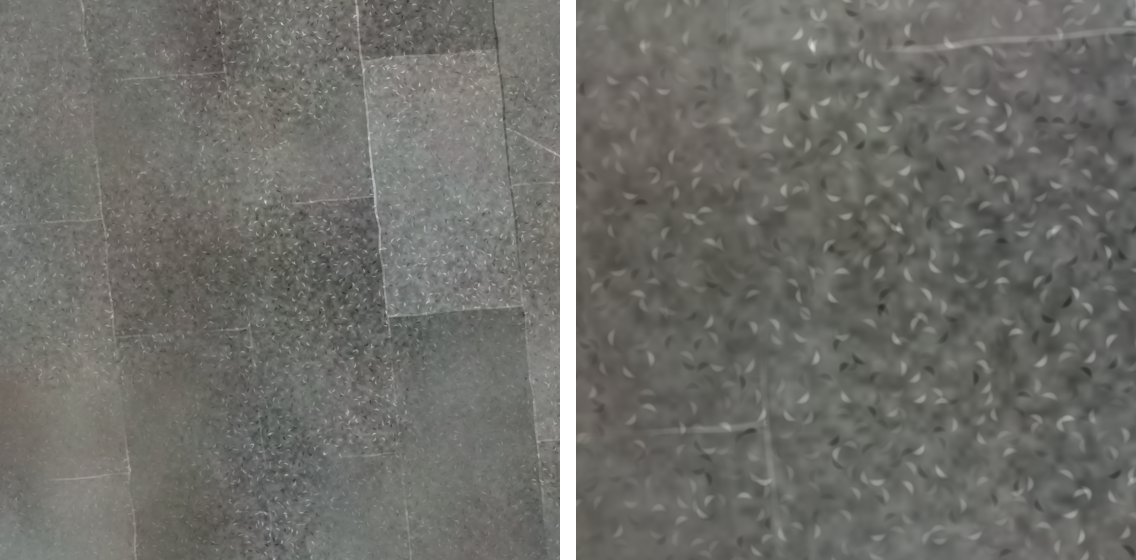
Left, the full canvas; right, a detail of the centre.
Write a WebGL 2 fragment shader that draws this texture.

```glsl
#version 300 es
precision highp float;
// Worn grey stone paving: tilted columns of slabs in running bond.
// Each slab gets a flat tone; cloudy stains, fine grain, curved flakes
// and broken seam lines are layered over it.
uniform vec2 u_resolution;
out vec4 outColor;

const vec2 SLAB_SIZE = vec2(0.245, 0.46);
const vec2 SKEW = vec2(0.10, -0.08);        // lean of the columns and rows
const float ROW_START = 0.135;
const float ROW_SHIFT = 0.245;              // offset of the odd columns
const float COLUMN_TONE[5] = float[5](0.452, 0.412, 0.428, 0.415, 0.478);
const vec2 PALE_SLAB = vec2(3.0, 0.0);
const float PALE_GAIN = 0.105;
const float SLAB_VARIATION = 0.035;
const float STAIN_CONTRAST = 0.20;
const float GRAIN_CONTRAST = 0.09;
const float FLAKE_CONTRAST = 0.15;
const float FLAKE_DENSITY = 85.0;
const float SEAM_WIDTH = 0.0032;
const float EDGE_SOFTNESS = 0.0012;

vec4 hash(vec2 cell, uint seed) {
  uvec4 v = uvec4(uvec2(ivec2(cell) + 4096), seed, 17u);
  v = v * 1664525u + 1013904223u;
  for (int i = 0; i < 2; i++) {
    v.x += v.y * v.w;
    v.y += v.z * v.x;
    v.z += v.x * v.y;
    v.w += v.y * v.z;
    v ^= v >> 16u;
  }
  return vec4(v >> 8u) / 16777216.0;
}

float noise(vec2 p, uint seed) {
  vec2 i = floor(p), f = fract(p);
  f = f * f * (3.0 - 2.0 * f);
  float low = mix(hash(i, seed).x, hash(i + vec2(1, 0), seed).x, f.x);
  float high = mix(hash(i + vec2(0, 1), seed).x, hash(i + 1.0, seed).x, f.x);
  return mix(low, high, f.y);
}

float fbm(vec2 p, uint seed) {
  float sum = 0.0, weight = 0.53;
  for (int i = 0; i < 4; i++) {
    sum += weight * noise(p, seed + uint(i));
    p = mat2(1.6, 1.2, -1.2, 1.6) * p;
    weight *= 0.5;
  }
  return sum;
}

// Slab coordinates: whole part is the slab index, fraction the place in it
vec2 slabCoord(vec2 q) {
  float column = floor(q.x / SLAB_SIZE.x);
  float start = ROW_START + ROW_SHIFT * mod(column, 2.0);
  return vec2(q.x, q.y - start) / SLAB_SIZE;
}

float slabTone(vec2 q) {
  vec2 id = floor(slabCoord(q));
  float tone = COLUMN_TONE[int(clamp(id.x, 0.0, 4.0))];
  return id == PALE_SLAB ? tone + PALE_GAIN
                         : tone + SLAB_VARIATION * (hash(id, 3u).x - 0.5);
}

// Short bent flakes (positive) and pits (negative) in random directions
float flakes(vec2 p) {
  vec2 base = floor(p);
  float sum = 0.0;
  for (int j = -1; j <= 1; j++)
    for (int i = -1; i <= 1; i++) {
      vec2 cell = base + vec2(i, j);
      vec4 r = hash(cell, 40u);
      float c = cos(6.2832 * r.z), s = sin(6.2832 * r.z);
      vec2 d = mat2(c, s, -s, c) * (p - cell - r.xy);
      d.y += 0.8 * d.x * d.x;
      float body = 1.0 - smoothstep(0.25, 1.0, length(d / vec2(0.5, 0.22)));
      sum += body * (1.6 * r.w - 0.6);
    }
  return sum;
}

float line(float dist, float width) {
  return 1.0 - smoothstep(0.2 * width, width, abs(dist));
}

float segmentDistance(vec2 p, vec2 a, vec2 b) {
  vec2 d = b - a;
  return length(p - a - d * clamp(dot(p - a, d) / dot(d, d), 0.0, 1.0));
}

void main() {
  vec2 p = gl_FragCoord.xy / u_resolution.y;
  vec2 q = p + SKEW * p.yx;
  q += 0.005 * (vec2(noise(q * 28.0, 5u), noise(q * 28.0, 6u)) - 0.5);

  // Slab tones, averaged over four taps for soft joints
  float tone = 0.0;
  for (int i = 0; i < 4; i++)
    tone += 0.25 * slabTone(q + EDGE_SOFTNESS * (2.0 * vec2(i % 2, i / 2) - 1.0));
  tone += STAIN_CONTRAST * (fbm(q * vec2(6.0, 4.5), 10u) - 0.5);

  // Seams: light or dark, worn away in places
  vec2 slab = slabCoord(q);
  vec2 nearest = floor(slab + 0.5);
  vec2 gap = (slab - nearest) * SLAB_SIZE;
  float wear = smoothstep(0.35, 0.75, fbm(q * 13.0, 20u));
  float paleEdge = nearest.x == PALE_SLAB.x ? smoothstep(0.36, 0.42, q.y) : 0.0;
  float darkEdge = nearest.x == PALE_SLAB.x + 1.0 ? 1.0 : 0.0;
  float upright = line(gap.x, SEAM_WIDTH);
  float level = line(gap.y, SEAM_WIDTH);
  float paleRow = floor(slab.x) == PALE_SLAB.x ? 0.05 : 0.0;
  tone += upright * (mix(0.10 * wear, -0.11, darkEdge * smoothstep(0.3, 0.6, q.y)) + 0.13 * paleEdge);
  tone += level * (0.09 * wear + paleRow);
  float scratch = segmentDistance(p, vec2(0.92, 0.765), vec2(1.02, 0.71));
  tone += 0.12 * line(scratch, SEAM_WIDTH) * (0.5 + wear);

  // Grain and flakes, rougher on the right and beside the seams
  float rough = mix(0.4, 1.25, smoothstep(0.32, 0.68, fbm(q * 4.5, 30u)));
  rough *= mix(0.7, 1.15, smoothstep(0.35, 0.6, q.x));
  rough += 0.4 * wear * line(gap.x, 0.022);
  float grain = noise(q * 110.0, 34u) - 0.5 + 0.7 * (noise(q * 210.0, 35u) - 0.5);
  tone += rough * (GRAIN_CONTRAST * grain + FLAKE_CONTRAST * flakes(q * FLAKE_DENSITY));

  // Faint warm, cool and green casts
  float warmth = fbm(q * 3.7, 50u) - 0.5;
  float moss = fbm(q * 9.0, 60u) - 0.5;
  vec3 color = vec3(tone, tone, tone - 0.017);
  color += warmth * vec3(0.05, 0.0, -0.05) + moss * vec3(-0.03, 0.025, -0.01);
  outColor = vec4(clamp(color, 0.0, 1.0), 1.0);
}
```
